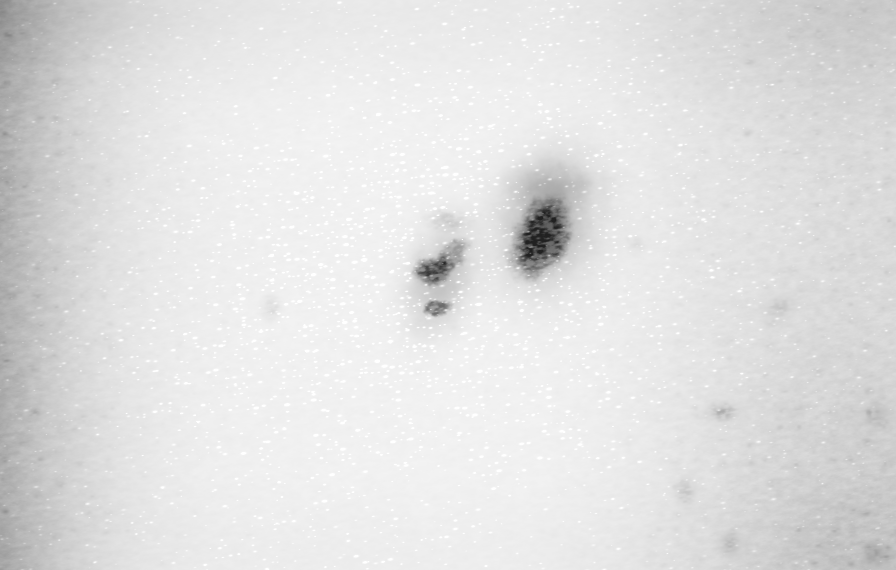
Write a WebGL 1 fragment shader that draws this texture.

```glsl
precision highp float;
// Pale, softly lit grainy surface with two dark speckled spots, faint smudges and bright flecks.
uniform vec2 u_resolution;

#define BASE_TONE 0.945
#define LEFT_SHADE 0.28
#define RIGHT_SHADE 0.09
#define CORNER_SHADE 0.09
#define GRAIN_AMOUNT 0.035
#define FLECK_GAIN 0.30
#define SPOT_DEPTH 0.62
#define HALO_DEPTH 0.25
#define SMUDGE_DEPTH 0.16
#define GRAIN_TILT 0.12

float hash(vec2 p) {
  vec3 q = fract(vec3(p.xyx) * 0.1031);
  q += dot(q, q.yzx + 33.33);
  return fract((q.x + q.y) * q.z);
}

float noise(vec2 p) {
  vec2 i = floor(p), f = fract(p);
  f = f * f * (3.0 - 2.0 * f);
  return mix(mix(hash(i), hash(i + vec2(1.0, 0.0)), f.x),
             mix(hash(i + vec2(0.0, 1.0)), hash(i + 1.0), f.x), f.y);
}

float fbm(vec2 p) {
  float sum = 0.0, gain = 0.5;
  for (int i = 0; i < 4; i++) {
    sum += gain * noise(p);
    p = p * 2.03 + 17.3;
    gain *= 0.5;
  }
  return sum / 0.9375;
}

vec2 rotate(vec2 p, float a) {
  float c = cos(a), s = sin(a);
  return vec2(c * p.x + s * p.y, c * p.y - s * p.x);
}

// Soft tilted ellipse
float blob(vec2 p, vec2 center, vec2 radius, float tilt) {
  vec2 q = rotate(p - center, tilt) / radius;
  return exp(-dot(q, q));
}

// Ellipse with a firmer edge
float core(vec2 p, vec2 center, vec2 radius, float tilt) {
  float d = length(rotate(p - center, tilt) / radius);
  return 1.0 - smoothstep(0.45, 1.2, d);
}

// Short bright streaks, one per grid cell at most
float flecks(vec2 p, float cells, float density) {
  vec2 g = rotate(p, GRAIN_TILT) * cells;
  vec2 id = floor(g);
  float size = hash(id + 7.7);
  vec2 center = 0.3 + 0.4 * vec2(hash(id + 3.1), hash(id + 91.4));
  vec2 d = (fract(g) - center) / vec2(0.12 + 0.16 * size, 0.09 + 0.05 * size);
  float lit = step(hash(id + 41.0), density) * (0.35 + 0.65 * hash(id + 63.0));
  return lit * exp(-dot(d, d));
}

// Scattered faint patches broken up by fine grain
float smudges(vec2 p, float cells, float density) {
  vec2 g = p * cells, id = floor(g);
  vec2 center = 0.35 + 0.3 * vec2(hash(id + 12.0), hash(id + 54.0));
  vec2 d = (fract(g) - center) / vec2(0.24, 0.17);
  return step(hash(id + 29.0), density) * exp(-dot(d, d));
}

void main() {
  vec2 p = gl_FragCoord.xy / u_resolution.y;
  float aspect = u_resolution.x / u_resolution.y;
  vec2 g = rotate(p, GRAIN_TILT);
  float cloud = fbm(p * 5.0);
  float grain = fbm(g * vec2(75.0, 150.0));
  float fine = noise(g * vec2(130.0, 240.0) + 40.0);
  vec2 warped = p + 0.022 * (vec2(fbm(p * 45.0), fbm(p * 45.0 + 31.0)) - 0.5);

  // Broad light falling off toward the sides and corners
  float leftEdge = exp(-pow(p.x / 0.14, 1.15));
  float rightEdge = smoothstep(0.9, aspect, p.x);
  float lowRight = blob(p, vec2(aspect, 0.0), vec2(0.32, 0.30), 0.0);
  float topRight = blob(p, vec2(aspect, 1.0), vec2(0.45, 0.18), 0.0);
  float topLeft = blob(p, vec2(0.0, 1.0), vec2(0.35, 0.10), 0.0);
  float edge = clamp(leftEdge + 0.45 * rightEdge + 0.5 * lowRight, 0.0, 1.0);
  float tone = BASE_TONE - LEFT_SHADE * leftEdge - RIGHT_SHADE * rightEdge;
  tone -= CORNER_SHADE * (lowRight + 0.5 * topRight + 0.7 * topLeft);
  tone -= 0.025 * smoothstep(0.75, 1.0, p.y) + 0.015 * smoothstep(0.2, 0.0, p.y);
  tone += 0.03 * (cloud - 0.5) * (0.4 + edge);
  tone += GRAIN_AMOUNT * (grain - 0.5) * (0.6 + 2.5 * edge);

  // Scattered smudges, strongest near the shaded edges
  float broken = smoothstep(0.25, 0.75, grain * 0.6 + fine * 0.4);
  float scatter = smudges(p, 24.0, 0.25) + smudges(p + 0.37, 33.0, 0.25);
  tone -= scatter * broken * (0.012 + 0.11 * edge);

  // Isolated marks
  float marks = blob(p, vec2(1.266, 0.277), vec2(0.021, 0.014), 0.0);
  marks += 0.6 * blob(p, vec2(1.203, 0.135), vec2(0.015, 0.022), 0.0);
  marks += 0.7 * blob(p, vec2(1.281, 0.045), vec2(0.015, 0.018), 0.0);
  marks += 0.7 * blob(p, vec2(1.533, 0.027), vec2(0.018), 0.0);
  marks += 0.5 * blob(p, vec2(1.367, 0.460), vec2(0.024, 0.017), 0.5);
  marks += 0.5 * blob(p, vec2(1.537, 0.272), vec2(0.020), 0.0);
  marks += 0.5 * blob(p, vec2(0.475, 0.460), vec2(0.015, 0.020), 0.0);
  marks += 0.3 * blob(p, vec2(1.117, 0.570), vec2(0.015), 0.0);
  tone -= SMUDGE_DEPTH * marks * (0.45 + 0.9 * broken);

  // Gray halos, then the dark spots inside them
  float halo = blob(warped, vec2(0.960, 0.610), vec2(0.075, 0.105), -0.25);
  halo += 0.4 * blob(warped, vec2(0.965, 0.677), vec2(0.070, 0.028), 0.0);
  halo += 0.75 * blob(warped, vec2(0.772, 0.510), vec2(0.050, 0.085), -0.3);
  halo += 0.35 * blob(warped, vec2(0.787, 0.614), vec2(0.034, 0.017), 0.0) * (0.5 + broken);
  tone -= HALO_DEPTH * halo;
  float spot = core(warped, vec2(0.949, 0.583), vec2(0.046, 0.078), -0.42);
  spot += 0.85 * core(warped, vec2(0.758, 0.526), vec2(0.033, 0.025), 0.35);
  spot += 0.35 * core(warped, vec2(0.795, 0.553), vec2(0.033, 0.020), 0.7);
  spot += 0.6 * core(warped, vec2(0.765, 0.459), vec2(0.024, 0.012), 0.1);
  tone -= SPOT_DEPTH * min(spot, 1.0) * (0.5 + 0.6 * broken);

  // Bright flecks gathered around the spots
  float gather = blob(p, vec2(0.74, 0.52), vec2(0.42, 0.30), 0.35);
  float light = flecks(p, 68.0, 0.10 + 0.28 * gather);
  light += 0.8 * flecks(p + 0.213, 103.0, 0.07 + 0.22 * gather);
  tone = max(tone, 0.13) + FLECK_GAIN * light * (0.45 + 0.4 * gather + 0.5 * min(spot, 1.0));

  gl_FragColor = vec4(vec3(clamp(tone, 0.0, 1.0)), 1.0);
}
```
